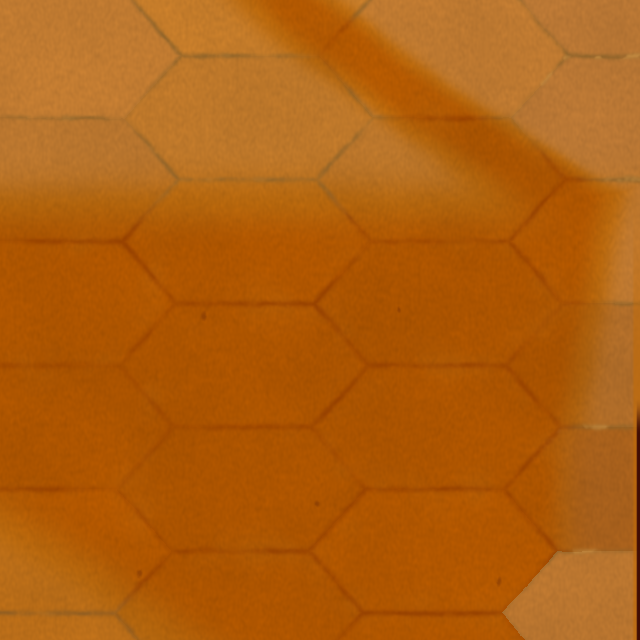
Write a Shadertoy shader that draws this texture.

```glsl
#define COLUMN_STEP 0.302
#define ROW_STEP 0.1935
#define TIP 0.194
#define TILE_CENTRE vec2(0.389, 0.816)
#define JOINT_SOFTNESS 0.0046
#define WARP 0.005
#define GRAIN 0.06
#define SPECK_GRID 7.0
#define SHADE vec3(0.68, 0.331, 0.0)
#define AMBER vec3(0.71, 0.40, 0.05)
#define SUNLIT vec3(0.752, 0.472, 0.155)
#define DUSTY vec3(0.73, 0.468, 0.205)

vec2 hash2(vec2 p) {
    p = vec2(dot(p, vec2(127.1, 311.7)), dot(p, vec2(269.5, 183.3)));
    return fract(sin(p) * 43758.55);
}

float gradientNoise(vec2 p) {
    vec2 i = floor(p), f = fract(p);
    vec2 u = f * f * f * (f * (f * 6.0 - 15.0) + 10.0);
    vec4 n;
    for (int k = 0; k < 4; k++) {
        vec2 corner = vec2(k & 1, k >> 1);
        n[k] = dot(hash2(i + corner) * 2.0 - 1.0, f - corner);
    }
    return mix(mix(n.x, n.y, u.x), mix(n.z, n.w, u.x), u.y);
}

float fbm(vec2 p) {
    float sum = 0.0, gain = 0.6;
    for (int k = 0; k < 3; k++) {
        sum += gain * gradientNoise(p);
        p = p * 2.1 + 7.3;
        gain *= 0.5;
    }
    return sum;
}

// Inner distance to the stretched hexagon, then its lattice index
vec3 hexCell(vec2 p, float shift) {
    vec2 period = vec2(2.0 * COLUMN_STEP, ROW_STEP);
    vec2 index = floor(p / period - shift + 0.5) + shift;
    vec2 q = abs(p - index * period);
    float halfRow = 0.5 * ROW_STEP;
    vec2 slant = normalize(vec2(halfRow, 2.0 * TIP - COLUMN_STEP));
    float d = min(halfRow - q.y, dot(slant, vec2(TIP, 0.0) - q));
    return vec3(d, index);
}

// Broad sunlight, broken by a diagonal band of shadow
float sunlight(vec2 p) {
    p += 0.02 * vec2(fbm(p * 4.0), fbm(p * 4.0 + 19.0));
    float upper = smoothstep(0.59, 0.79, p.y);
    float across = (p.y - 0.88 + 0.7 * (p.x - 0.62)) / 1.22;
    float band = smoothstep(-0.10, -0.015, across) * (1.0 - smoothstep(0.01, 0.07, across));
    band *= smoothstep(0.25, 0.46, p.x);
    float rightEdge = 0.885 + 0.18 * max(p.y - 0.3, 0.0);
    float right = 0.8 * smoothstep(-0.06, 0.06, p.x - rightEdge);
    float low = 0.55 * (1.0 - smoothstep(-0.10, 0.07, p.y - 0.22 + 0.65 * p.x));
    return max(max(upper * (1.0 - 0.9 * band), right), low);
}

void mainImage(out vec4 fragColor, in vec2 fragCoord) {
    vec2 p = fragCoord / iResolution.y;
    float pixel = 1.0 / iResolution.y;

    // Tile lattice, slightly leaning, with ragged edges
    vec2 q = p - TILE_CENTRE;
    q.x -= 0.02 * q.y;
    q += WARP * vec2(fbm(p * 14.0), fbm(p * 14.0 + 31.0));
    q += 0.35 * WARP * vec2(fbm(p * 75.0), fbm(p * 75.0 + 53.0));
    vec3 cell = hexCell(q, 0.0), other = hexCell(q, 0.5);
    if (other.x > cell.x) cell = other;
    vec2 tile = hash2(cell.yz * 2.0 + 5.0);

    // Glaze: light, tint of each tile, mottling
    float rightTile = step(0.75, cell.y);
    float sun = max(sunlight(p), 0.8 * rightTile * step(cell.z, -3.5));
    vec3 color = mix(SHADE, AMBER, smoothstep(0.0, 0.5, sun));
    color = mix(color, SUNLIT, smoothstep(0.4, 1.0, sun));
    float dust = clamp(1.5 * abs(cell.y - 0.1) - 0.1 + 0.4 * (tile.x - 0.5), 0.0, 1.0);
    color = mix(color, DUSTY, dust * sun * smoothstep(0.35, 0.8, sun));
    float dull = rightTile * exp(-pow((cell.z + 2.8) / 0.7, 2.0));
    color = mix(color, vec3(0.65, 0.36, 0.09), 0.85 * dull * smoothstep(0.0, 0.6, sun));
    color *= 1.0 + 0.05 * (tile.y - 0.5) + 0.09 * fbm(p * 6.0);

    // Ochre bloom near the rims, woven grain
    float bloom = exp(-cell.x / 0.022) * smoothstep(-0.1, 0.3, fbm(p * 11.0 + 61.0));
    color = mix(color, AMBER, 0.4 * bloom * (1.0 - sun));
    float weave = gradientNoise(p * vec2(190.0, 120.0)) + 0.7 * gradientNoise(p * 85.0);
    color *= 1.0 + GRAIN * (weave + 0.5 * fbm(p * 35.0));

    // Joints: blurred, grey in sun, brown in shade, unevenly faded
    float wear = smoothstep(-0.25, 0.35, fbm(p * 9.0 + 3.0) + 0.45 * fbm(p * 50.0));
    float width = JOINT_SOFTNESS * (1.0 - 0.2 * sun) * (1.0 + 0.7 * fbm(p * 30.0)) + 0.3 * pixel;
    float joint = exp(-pow(cell.x / width, 2.0));
    vec3 jointColor = mix(vec3(0.575, 0.24, 0.0), vec3(0.54, 0.38, 0.16), smoothstep(0.1, 0.7, sun));
    color = mix(color, jointColor, joint * mix(0.2, 0.8, wear));

    // Pale chipped mortar, mostly toward the right
    float chip = smoothstep(0.05, 0.22, fbm(p * 24.0 + 11.0));
    chip *= mix(0.25, 1.0, smoothstep(0.8, 0.9, p.x));
    color = mix(color, vec3(0.80, 0.57, 0.27), 0.7 * chip * joint * sun);

    // Scattered faint specks
    vec2 grid = floor(p * SPECK_GRID);
    vec2 seed = hash2(grid + 41.0);
    vec2 spot = (grid + 0.2 + 0.6 * hash2(grid + 83.0)) / SPECK_GRID;
    vec2 offset = (p - spot) * vec2(1.3, 0.8) + 0.006 * fbm(p * 70.0);
    float radius = mix(0.004, 0.008, seed.y);
    float speck = 1.0 - smoothstep(0.2 * radius, radius + pixel, length(offset));
    color = mix(color, vec3(0.48, 0.20, 0.02), 0.5 * speck * step(seed.x, 0.1));

    // Bright right rim and the dark gap beside it
    float rim = smoothstep(0.987, 0.992, p.x) * (1.0 - smoothstep(0.4, 0.75, p.y));
    color = mix(color, vec3(0.76, 0.42, 0.03), 0.6 * rim);
    float gap = smoothstep(-pixel, pixel, p.x - 0.995) * (1.0 - smoothstep(0.32, 0.38, p.y));
    color = mix(color, vec3(0.25, 0.05, 0.02), gap);

    fragColor = vec4(clamp(color, 0.0, 1.0), 1.0);
}
```
